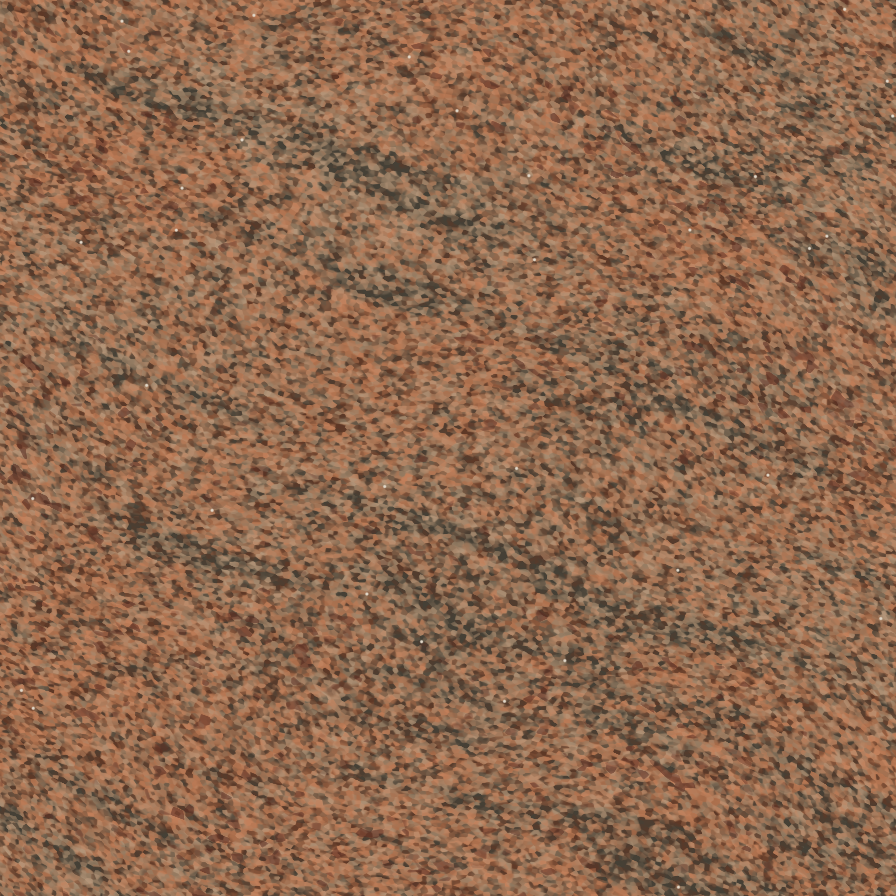
Reproduce this texture procedurally as a three.js fragment shader.

```glsl
varying vec2 vUv;

const float FLOW_ANGLE = -0.38;
const vec2 FINE_SCALE = vec2(170.0, 245.0);
const vec2 COARSE_SCALE = vec2(84.0, 136.0);
const vec2 LONG_VEIN_SCALE = vec2(3.4, 30.0);
const vec2 SHORT_VEIN_SCALE = vec2(10.0, 62.0);
const vec2 PATCH_SCALE = vec2(4.0, 9.0);
const float GRAIN_SHARPNESS = 9.0;
const float CLOUD_SHARPNESS = 4.0;
const float FINE_CONTRAST = 0.88;
const float COARSE_CONTRAST = 0.5;
const float VEIN_DARKENING = 0.21;
const float VEIN_GREYING = 0.36;
const float FLECK_SCALE = 150.0;
const float FLECK_SHARE = 0.0015;

const vec3 DARK_GREY = vec3(0.27, 0.25, 0.21);
const vec3 DARK_RUST = vec3(0.37, 0.22, 0.15);
const vec3 MID_GREY = vec3(0.555, 0.465, 0.37);
const vec3 MID_RUST = vec3(0.665, 0.43, 0.295);
const vec3 LIGHT_GREY = vec3(0.70, 0.58, 0.47);
const vec3 LIGHT_RUST = vec3(0.76, 0.50, 0.355);
const vec3 GARNET = vec3(0.35, 0.17, 0.13);
const vec3 QUARTZ = vec3(0.88, 0.84, 0.78);

vec3 hash3(vec2 p) {
  vec3 q = fract(p.xyx * vec3(0.1031, 0.1030, 0.0973));
  q += dot(q, q.yxz + 33.33);
  return fract((q.xxy + q.yzz) * q.zyx);
}

// Cellular noise: three random values per cell, blended across cell borders
vec3 cells(vec2 p, float sharpness) {
  vec2 home = floor(p);
  vec3 sum = vec3(0.0);
  float total = 0.0;
  for (int j = -1; j <= 1; j++) {
    for (int i = -1; i <= 1; i++) {
      vec2 id = home + vec2(float(i), float(j));
      vec2 offset = id + hash3(id + 71.0).xy - p;
      float weight = exp(-sharpness * dot(offset, offset));
      sum += weight * hash3(id);
      total += weight;
    }
  }
  return sum / total;
}

// Sparse bright dots, each kept inside its own cell
float flecks(vec2 p) {
  vec2 id = floor(p);
  vec3 h = hash3(id + 311.0);
  vec2 center = 0.4 + 0.2 * h.xy;
  float dotMask = 1.0 - smoothstep(0.1, 0.4, length(fract(p) - center));
  return dotMask * step(1.0 - FLECK_SHARE, h.z);
}

// Coordinates along and across the gently bending flow of the stone
vec2 flowSpace(vec2 uv) {
  float c = cos(FLOW_ANGLE);
  float s = sin(FLOW_ANGLE);
  vec2 p = vec2(c * uv.x + s * uv.y, c * uv.y - s * uv.x);
  p.y += 0.018 * sin(5.0 * p.x + 3.0 * p.y) + 0.006 * sin(13.0 * p.x - 9.0 * p.y);
  return p;
}

vec3 stoneColor(float tone, float rust) {
  vec3 dark = mix(DARK_GREY, DARK_RUST, rust);
  vec3 mid = mix(MID_GREY, MID_RUST, rust);
  vec3 light = mix(LIGHT_GREY, LIGHT_RUST, rust);
  vec3 color = mix(dark, mid, clamp(2.0 * tone, 0.0, 1.0));
  return mix(color, light, clamp(2.0 * tone - 1.0, 0.0, 1.0));
}

void main() {
  vec2 p = flowSpace(vUv);

  // Grain layers and large-scale clouds
  vec3 fine = cells(p * FINE_SCALE, GRAIN_SHARPNESS) - 0.5;
  vec3 coarse = cells(p * COARSE_SCALE + 37.0, GRAIN_SHARPNESS) - 0.5;
  vec3 cloud = cells(p * PATCH_SCALE + 19.0, CLOUD_SHARPNESS) - 0.5;

  // Dark streaks
  float streak = 0.6 * cells(p * LONG_VEIN_SCALE + 53.0, CLOUD_SHARPNESS).x
               + 0.4 * cells(p * SHORT_VEIN_SCALE + 11.0, CLOUD_SHARPNESS).y;
  float vein = smoothstep(0.52, 0.78, streak);

  // Brightness and hue of each grain
  float tone = 0.51 + FINE_CONTRAST * fine.x + COARSE_CONTRAST * coarse.x
             + 0.06 * cloud.x - VEIN_DARKENING * vein;
  float rust = 0.56 + 0.75 * fine.y + 0.65 * coarse.y
             + 0.4 * cloud.y - VEIN_GREYING * vein;
  vec3 color = stoneColor(tone, clamp(rust, 0.0, 1.0));

  // Clustered red minerals and bright flecks
  float garnet = smoothstep(0.34, 0.48, coarse.z + 0.2 * cloud.z - 0.03);
  color = mix(color, GARNET, 0.55 * garnet * (1.0 - vein));
  color = mix(color, QUARTZ, flecks(vUv * FLECK_SCALE));

  gl_FragColor = vec4(color, 1.0);
}
```
